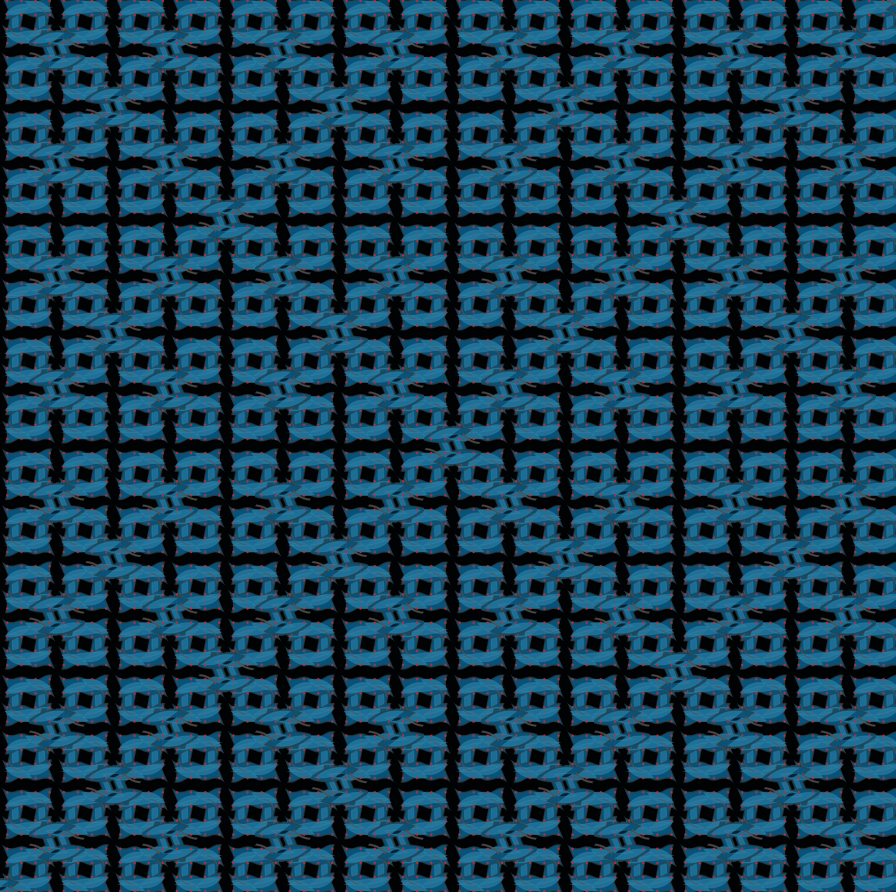
This pattern is drawn by a Shadertoy shader. Its source:

```glsl
// Woven blue cells on black: flared bars, pointed leaves and red knots.
// Junctions whose column and row share the same lowest set bit carry a
// twisted link, so the links nest as a binary hierarchy of squares.

const float CELLS = 15.85;
const vec3 DEEP = vec3(.03, .32, .475);
const vec3 BRIGHT = vec3(.14, .46, .61);
const vec3 RIM = vec3(.22, .53, .66);
const vec3 SHADE = vec3(.16, .25, .28);
const vec3 GREY = vec3(.33, .32, .32);

float pixel;

float cover(float d) { return clamp(.5 - d / (1.25 * pixel), 0., 1.); }

mat2 turn(float a) { return mat2(cos(a), -sin(a), sin(a), cos(a)); }

// Pointed leaf along x, bounded by two parabolas
float leaf(vec2 p, float len, float wide) {
    float slope = 2. * wide * p.x / (len * len);
    return (abs(p.y) - wide * (1. - p.x * p.x / (len * len))) / sqrt(1. + slope * slope);
}

// Sheared bar with bowed sides and sharp corners
float flaredBar(vec2 p) {
    p = abs(p + vec2(.12 * p.y, .03 * sin(p.x * 14.)));
    return max(p.x - .355 - .36 * p.y, p.y - .12 - .27 * p.x * p.x);
}

// Curved stroke along x, limited to a half length
float stroke(vec2 p, float len, float bend, float wide) {
    return max(abs(p.y - bend * (1. - p.x * p.x / (len * len))) - wide, abs(p.x) - len);
}

// Opaque cloth with a dull hem
void paintCloth(inout vec3 col, float d) {
    col = mix(col, SHADE, cover(d - .016) * .9);
    col = mix(col, DEEP, cover(d + .006));
}

// Translucent leaf with a lighter rim
void paintLeaf(inout vec3 col, float d, float opacity) {
    col = mix(col, BRIGHT, cover(d) * opacity);
    col = mix(col, RIM, cover(abs(d) - .007) * .5);
}

void drawCell(inout vec3 col, vec2 p) {
    // Upright strands between the two bars
    for (float s = -1.; s < 2.; s += 2.) {
        vec2 q = p - vec2(.235 * s + .022 * sin(p.y * 9.), 0.);
        paintCloth(col, max(abs(q.x) - .10 - .25 * q.y * q.y, abs(q.y) - .36));
        paintLeaf(col, leaf(q.yx * turn(.2), .36, .05), .75);
    }
    // Bars with crossing leaves and a curl, half turned for the lower one
    for (float s = -1.; s < 2.; s += 2.) {
        vec2 q = p * s - vec2(0., .25);
        paintCloth(col, flaredBar(q));
        for (float k = -1.; k < 2.; k += 2.)
            paintLeaf(col, leaf((q - vec2(.18 * k, .03 * k)) * turn(.35 * k), .24, .075), .85);
        paintLeaf(col, leaf((q - vec2(.02, -.04)) * turn(-.12), .36, .045), .75);
        float curl = stroke((q - vec2(.25, -.09)) * turn(.8), .13, .04, .012);
        col = mix(col, GREY, cover(curl) * .7);
    }
}

void drawLink(inout vec3 col, vec2 p) {
    // Swaying uprights on either side of the junction
    for (float s = -1.; s < 2.; s += 2.) {
        vec2 q = p * s;
        float sway = q.x - .13 + .06 * sin(q.y * 7.);
        paintCloth(col, max(abs(sway) * .9 - .075, abs(q.y) - .34));
        paintLeaf(col, leaf(vec2(q.y, sway + .015), .34, .04), .75);
    }
    // Slanted leaves that carry each bar over the gap
    for (float s = -1.; s < 2.; s += 2.) {
        vec2 q = p * s;
        paintCloth(col, leaf((q - vec2(-.10, .20)) * turn(-.2), .42, .12));
        paintLeaf(col, leaf((q - vec2(-.15, .22)) * turn(-.3), .28, .065), .85);
        paintLeaf(col, leaf((q - vec2(.06, .15)) * turn(.15), .25, .05), .7);
        float eye = leaf((q - vec2(.02, .17)) * turn(-.3), .09, .026);
        col = mix(col, vec3(.01, .05, .08), cover(eye) * .8);
    }
    // Grey tendrils reaching out along the gap
    for (float s = -1.; s < 2.; s += 2.) {
        float tendril = stroke((p * s - vec2(.33, .13)) * turn(.48), .17, -.035, .018);
        col = mix(col, GREY, cover(tendril) * .85);
    }
}

void mainImage(out vec4 fragColor, in vec2 fragCoord) {
    vec2 p = (fragCoord - vec2(.505, .5) * iResolution.xy) / iResolution.x * CELLS;
    pixel = CELLS / iResolution.x;
    vec3 col = vec3(.003, .007, .010);

    drawCell(col, fract(p) - .5);

    // Link only where the nesting levels of column and row agree
    vec2 junction = floor(p + .5);
    ivec2 n = ivec2(junction) + 8;
    ivec2 level = n & -n;
    if (level.x == level.y) drawLink(col, p - junction);

    // Fine red threads and the knots on the quarter grid
    vec2 grid = fract(p * 4.) - .5;
    float cloth = smoothstep(.1, .35, col.b);
    float thread = cover(abs(grid.x) / 4. - .004);
    col = mix(col, vec3(.49, .30, .37), thread * cloth * .3);
    float knot = length(grid) / 4.;
    col = mix(col, vec3(.49, .30, .37), cover(knot - .022) * .6);
    col = mix(col, vec3(.80, .14, .19), cover(knot - .014));

    fragColor = vec4(col, 1.);
}
```
